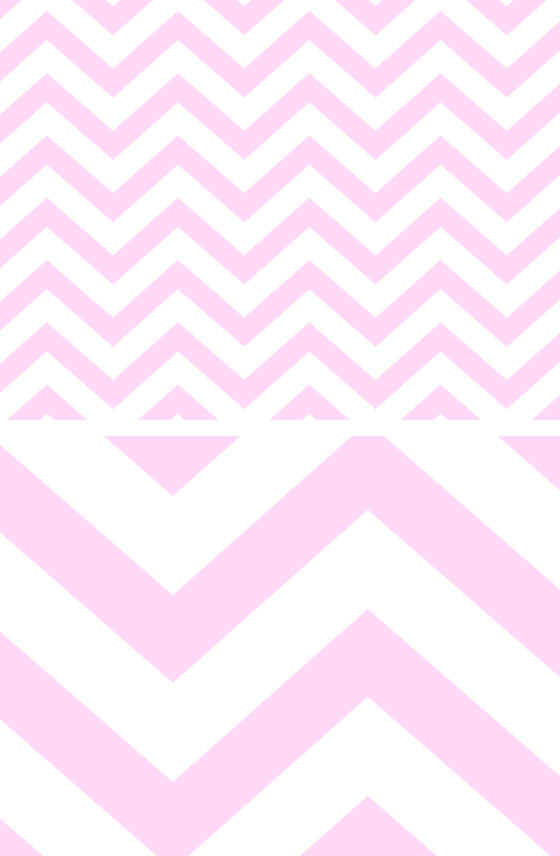
Top, the full canvas; bottom, a detail of the centre.
Reproduce this pattern procedurally as a WebGL 1 fragment shader.

```glsl
precision highp float;
// Pale pink chevron stripes zigzagging across a white ground.

uniform vec2 u_resolution;

// Lengths are fractions of the canvas height.
const vec3 GROUND_COLOR = vec3(1.0);
const vec3 STRIPE_COLOR = vec3(1.0, 0.85, 0.965);
const vec2 REPEAT = vec2(0.3125, 0.1483); // zigzag width, stripe spacing
const float FIRST_PEAK_X = 0.1113;        // from the left edge
const float FIRST_PEAK_Y = 0.0256;        // from the top edge
const float ZIGZAG_HEIGHT = 0.1374;
const float STRIPE_THICKNESS = 0.0698;    // measured vertically
const float FALL_SHARE = 0.505;           // part of each zigzag that descends

// Depth below the peak line: 0 at peaks, ZIGZAG_HEIGHT at valleys.
float zigzagDepth(float x) {
  float phase = fract((x - FIRST_PEAK_X) / REPEAT.x);
  return ZIGZAG_HEIGHT * min(phase / FALL_SHARE, (1.0 - phase) / (1.0 - FALL_SHARE));
}

// Signed distance to the nearest stripe, negative inside.
float stripeDistance(vec2 p) {
  float center = FIRST_PEAK_Y + zigzagDepth(p.x) + 0.5 * STRIPE_THICKNESS;
  float offset = (fract((p.y - center) / REPEAT.y + 0.5) - 0.5) * REPEAT.y;
  float slope = 2.0 * ZIGZAG_HEIGHT / REPEAT.x;
  return (abs(offset) - 0.5 * STRIPE_THICKNESS) * inversesqrt(1.0 + slope * slope);
}

void main() {
  float pixel = 1.0 / u_resolution.y;
  vec2 p = gl_FragCoord.xy * pixel;
  p.y = 1.0 - p.y; // measure downward from the top edge

  float coverage = clamp(0.5 - stripeDistance(p) / pixel, 0.0, 1.0);
  gl_FragColor = vec4(mix(GROUND_COLOR, STRIPE_COLOR, coverage), 1.0);
}
```
